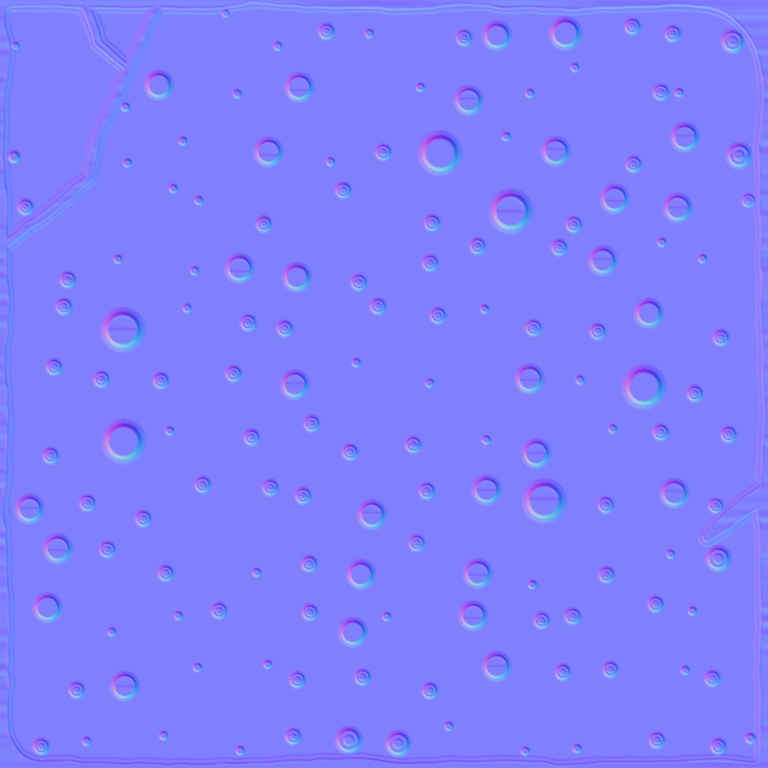
Reproduce this texture map procedurally as a Shadertoy shader.

```glsl
// Tangent-space normal map of a chipped stone slab with round pits, a cracked corner and worn edges.

const float PIT_CELLS = 13.0;    // pits per side
const float SAMPLE_STEP = 0.001; // half width of the slope filter

float hash(vec2 p) {
    return fract(sin(dot(p, vec2(127.1, 311.7))) * 43758.5);
}

float noise(vec2 p) {
    vec2 i = floor(p), f = fract(p);
    f = f * f * (3.0 - 2.0 * f);
    return mix(mix(hash(i), hash(i + vec2(1, 0)), f.x),
               mix(hash(i + vec2(0, 1)), hash(i + vec2(1, 1)), f.x), f.y);
}

// Distance to a segment whose half width grows from w0 to w1
float taperedLine(vec2 p, vec2 a, vec2 b, float w0, float w1) {
    vec2 ab = b - a;
    float t = clamp(dot(p - a, ab) / dot(ab, ab), 0.0, 1.0);
    return length(p - a - ab * t) - mix(w0, w1, t);
}

// Depth inside a square with unequal rounded corners
float roundedSquare(vec2 p, float inset) {
    vec2 q = p - 0.5;
    float radius = min(q.x, q.y) > 0.0 ? 0.085 : max(q.x, q.y) < 0.0 ? 0.045 : 0.012;
    vec2 d = abs(q) - 0.5 + inset + radius;
    return radius - length(max(d, 0.0)) - min(max(d.x, d.y), 0.0);
}

// Distance into solid stone: negative in the border, cracks and notch
float slabDistance(vec2 p) {
    vec2 rough = vec2(noise(p * 15.0), noise(p * 15.0 + 40.0)) - 0.5;
    vec2 fine = vec2(noise(p * 55.0 + 9.0), noise(p * 55.0 + 70.0)) - 0.5;
    p += 0.009 * rough + 0.003 * fine;

    float d = roundedSquare(p, 0.009);
    float w = 0.005;
    // Corner crack
    d = min(d, taperedLine(p, vec2(0.215, 1.01), vec2(0.163, 0.898), w, w));
    d = min(d, taperedLine(p, vec2(0.163, 0.898), vec2(0.133, 0.837), w, w));
    d = min(d, taperedLine(p, vec2(0.133, 0.837), vec2(0.118, 0.768), w, w));
    d = min(d, taperedLine(p, vec2(0.118, 0.768), vec2(-0.01, 0.668), w, w));
    // Side branch
    d = min(d, taperedLine(p, vec2(0.105, 1.01), vec2(0.128, 0.945), w, w));
    d = min(d, taperedLine(p, vec2(0.128, 0.945), vec2(0.163, 0.913), w, w));
    // Notch in the right edge
    return min(d, taperedLine(p, vec2(0.919, 0.298), vec2(1.01, 0.366), w, 0.016));
}

// Double-stepped rim with streaked ground beyond it
float slabHeight(vec2 p) {
    float d = slabDistance(p);
    float rim = 0.0012 * smoothstep(-0.002, 0.002, d)
              + 0.0006 * smoothstep(0.004, 0.008, d);
    float streaks = noise(vec2(p.x * 6.0, p.y * 110.0));
    return rim + 0.0012 * streaks * (1.0 - smoothstep(-0.004, 0.001, d));
}

// Pit radius classes, from large to tiny
float pitRadius(float pick) {
    return pick < 0.07 ? 0.031 : pick < 0.29 ? 0.021 : pick < 0.68 ? 0.0125 : pick < 0.97 ? 0.0072 : 0.0;
}

// Profile in units of the radius: halo, sharp wall, then floor detail
float pitProfile(vec2 q, float radius, float seed) {
    float d = length(q);
    float wall = radius < 0.01 ? 0.34 : 0.2;
    float h = 0.08 * (smoothstep(0.6, 1.0, d) - 1.0);
    h += wall * 0.5 * (smoothstep(0.78 - wall, 0.78, d) - 1.0);
    if (radius > 0.01 && radius < 0.02)
        h += 0.07 * (smoothstep(0.22, 0.42, d) - 1.0);
    if (radius > 0.01 && seed > 0.4) {
        float bar = smoothstep(-0.1, 0.1, q.y + seed * 0.6 - 0.4);
        h += 0.025 * bar * (1.0 - smoothstep(0.5, 0.7, d));
    }
    return h * radius;
}

// One pit per cell; rows slide sideways and each pit stays within its cell
float pitHeight(vec2 p) {
    vec2 grid = p * PIT_CELLS;
    float slide = hash(vec2(floor(grid.y), 5.3));
    grid.x += slide;
    vec2 id = floor(grid);
    float radius = pitRadius(hash(id + 3.7));
    vec2 jitter = vec2(hash(id + 11.0), hash(id + 29.0)) - 0.5;
    vec2 center = id + 0.5 + jitter * (1.0 - 2.0 * radius * PIT_CELLS);
    center = (center - vec2(slide, 0.0)) / PIT_CELLS;
    radius = min(radius, 0.75 * slabDistance(center));
    if (radius < 0.005) return 0.0;
    return pitProfile((p - center) / radius, radius, hash(id + 53.0));
}

float height(vec2 p) {
    return slabHeight(p) + pitHeight(p);
}

void mainImage(out vec4 fragColor, in vec2 fragCoord) {
    vec2 uv = fragCoord / iResolution.xy;
    vec2 e = vec2(SAMPLE_STEP, 0.0);
    vec2 slope = vec2(height(uv + e.xy) - height(uv - e.xy),
                      height(uv + e.yx) - height(uv - e.yx)) / (2.0 * SAMPLE_STEP);
    vec3 normal = normalize(vec3(-slope, 1.0));
    fragColor = vec4(normal * 0.5 + 0.5, 1.0);
}
```
